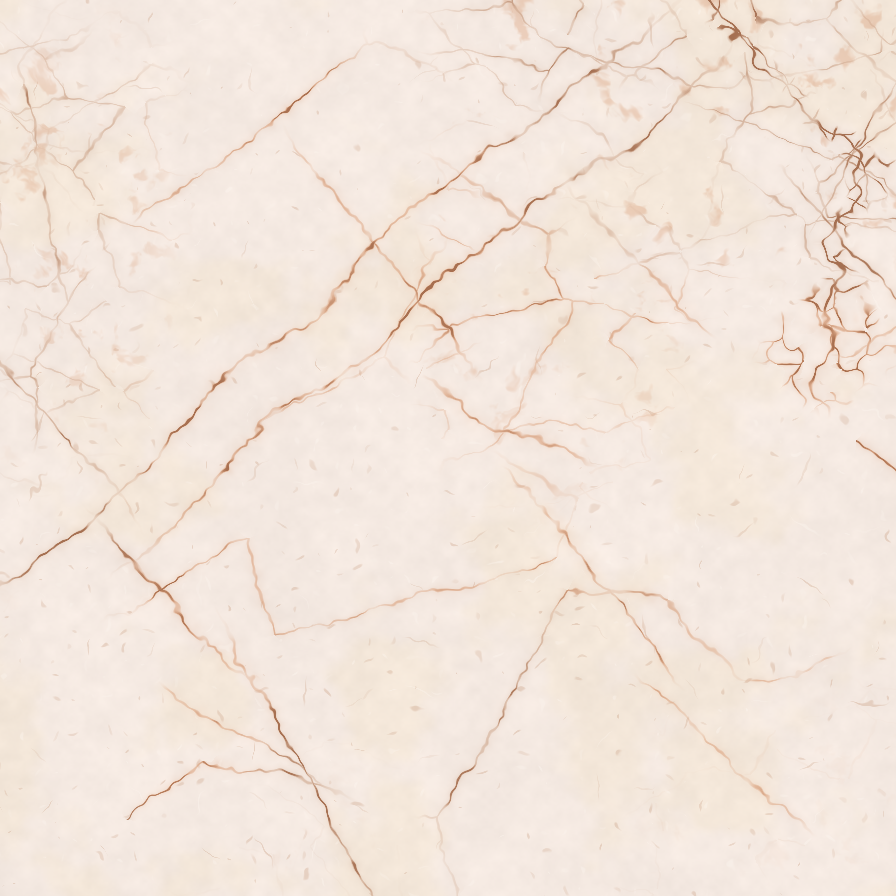
Give the GLSL for this texture, as a WebGL 1 fragment shader.

```glsl
precision highp float;
// Cream marble crossed by thin, crumbly, rust-brown veins.
// Trunks are warped segments, webs are warped Voronoi borders, and the crusty
// vein at upper right is a wavy path edged with small Voronoi curls.
uniform vec2 u_resolution;
const vec3 CREAM = vec3(0.96, 0.916, 0.886);
const vec3 WARM_CREAM = vec3(0.956, 0.906, 0.852);
const vec3 PALE_CHIP = vec3(0.99, 0.965, 0.94);
const vec3 TAN_VEIN = vec3(0.81, 0.66, 0.56);
const vec3 RUST_VEIN = vec3(0.62, 0.40, 0.28);
const vec3 ORANGE_STAIN = vec3(0.86, 0.64, 0.50);
const float VEIN_WIDTH = 0.0021;
const float HALO_SIZE = 0.0045;
const float HALO_STRENGTH = 0.24;
const float ROUGHNESS = 0.0045;
const float TRUNK_ANGLE = 0.71;

float hash(vec2 p) { return fract(sin(dot(p, vec2(127.1, 311.7))) * 43758.5453); }
vec2 hash2(vec2 p) { return vec2(hash(p), hash(p + 57.3)); }
mat2 rotation(float a) { return mat2(cos(a), -sin(a), sin(a), cos(a)); }

float noise(vec2 p) {
  vec2 i = floor(p), f = fract(p);
  f = f * f * (3.0 - 2.0 * f);
  return mix(mix(hash(i), hash(i + vec2(1, 0)), f.x),
             mix(hash(i + vec2(0, 1)), hash(i + vec2(1, 1)), f.x), f.y);
}
vec2 wobble(vec2 p) { return vec2(noise(p), noise(p + 31.4)) - 0.5; }

float fbm(vec2 p) {
  float sum = 0.0, amp = 0.53;
  for (int i = 0; i < 4; i++) {
    sum += amp * noise(p);
    p = p * 2.07 + 13.7;
    amp *= 0.5;
  }
  return sum;
}

// Bends at several scales give the veins their jagged wander.
vec2 warp(vec2 p) {
  vec2 shift = ROUGHNESS * wobble(p * 130.0);
  float freq = 5.0, amp = 0.034;
  for (int i = 0; i < 5; i++) {
    shift += amp * wobble(p * freq);
    freq *= 2.1;
    amp *= 0.54;
  }
  return p + shift;
}

// Distance to the nearest Voronoi border and a random value for that border.
vec2 cracks(vec2 p) {
  vec2 cell = floor(p), f = fract(p), nearest = vec2(0.0), home = vec2(0.0);
  float best = 8.0, border = 8.0, id = 0.0;
  for (int j = -1; j <= 1; j++) for (int i = -1; i <= 1; i++) {
    vec2 g = vec2(i, j), r = g + hash2(cell + g) - f;
    if (dot(r, r) < best) { best = dot(r, r); nearest = r; home = g; }
  }
  for (int j = -2; j <= 2; j++) for (int i = -2; i <= 2; i++) {
    vec2 g = home + vec2(i, j), r = g + hash2(cell + g) - f, across = r - nearest;
    if (dot(across, across) < 0.0001) continue;
    float d = dot(0.5 * (nearest + r), normalize(across));
    if (d < border) { border = d; id = hash(2.0 * cell + g + home); }
  }
  return vec2(border, id);
}

// Soft line with a faint stain around it.
float stroke(float d, float width) {
  float core = 1.0 - smoothstep(width * 0.2, width + 0.4 / u_resolution.y, d);
  return max(core, HALO_STRENGTH * exp(-d / HALO_SIZE));
}

// Segment given by centre, angle and half length, fading at its ends.
float trunk(vec2 p, vec2 centre, float angle, float halfLength) {
  vec2 q = rotation(angle) * (p - centre);
  return stroke(abs(q.y), VEIN_WIDTH) * (1.0 - smoothstep(0.6, 1.0, abs(q.x) / halfLength));
}

// Scattered short marks: x is coverage, y a random value for the mark.
vec2 flecks(vec2 p, float gridSize, float slimness) {
  vec2 grid = p * gridSize, id = floor(grid);
  vec2 q = rotation(6.3 * hash(id + 5.0)) * (fract(grid) - 0.4 - 0.2 * hash2(id + 8.0));
  float size = length(q * vec2(1.0, slimness)) / (0.1 + 0.26 * hash(id + 2.0));
  return vec2((1.0 - smoothstep(0.4, 1.0, size)) * step(0.55, hash(id)), hash(id + 3.0));
}

void main() {
  vec2 p = gl_FragCoord.xy / u_resolution.y, w = warp(p);
  float upper = smoothstep(0.35, 0.75, p.y), ink = 0.0;
  float fade = 0.2 + 0.5 * smoothstep(0.25, 0.7, noise(p * 11.0))
    + 0.6 * smoothstep(0.15, 0.85, noise(p * 65.0));

  // Two rising diagonals, then scattered falling veins.
  for (int i = 0; i < 11; i++) {
    float k = float(i), r = hash(vec2(k, 4.0));
    vec2 centre = vec2(fract(0.1 + 0.618 * k), 0.1 + 0.75 * fract(0.55 + 0.755 * k));
    float vein = i < 2
      ? trunk(w, vec2(0.33, 0.64) + k * vec2(0.14, 0.03), TRUNK_ANGLE, 0.6 - 0.12 * k)
      : trunk(w, centre, -0.6 - 0.6 * r, 0.12 + 0.12 * r) * (0.6 + 0.3 * r);
    ink = max(ink, vein);
  }

  // Webs from wide to fine; the finer ones gather in clusters, mostly high up.
  float cluster = smoothstep(0.32, 0.6, noise(p * 4.0 + 2.6)) * (0.15 + 0.85 * upper);
  for (int i = 0; i < 3; i++) {
    float k = float(i), scale = 3.8 + 4.5 * k;
    vec2 web = cracks(rotation(TRUNK_ANGLE - 0.5 * k) * w * scale * vec2(0.82, 1.2) + 7.0 - k);
    float broken = smoothstep(0.25, 0.5, noise(p * 7.0 + 3.0 * k));
    float present = smoothstep(0.0, 0.12, web.y - mix(0.5, 0.25, upper)) * broken;
    ink = max(ink, stroke(web.x / scale, VEIN_WIDTH * (0.9 - 0.1 * k)) * present
      * (i == 0 ? 0.45 + 0.35 * web.y : cluster * (0.85 - 0.15 * k)));
  }

  // Crusty curling vein at upper right.
  float path = 0.925 + 0.045 * exp(-pow((p.y - 0.81) / 0.05, 2.0)) - 0.9 * max(p.y - 0.84, 0.0)
    + 0.03 * (noise(p * 26.0) - 0.5) + 0.018 * (noise(p * 70.0) - 0.5);
  float offPath = abs(w.x - path) * 0.75;
  float reach = 0.017 + 0.05 * exp(-pow((p.y - 0.61) / 0.05, 2.0));
  vec2 curl = cracks(w * 30.0 + 0.7 * wobble(p * 45.0));
  float curls = stroke(curl.x / 30.0, VEIN_WIDTH * 0.8) * step(0.2, curl.y)
    * (1.0 - smoothstep(reach * 0.5, reach, offPath));
  float crust = max(stroke(offPath, VEIN_WIDTH), curls * 0.85);
  ink = max(ink, crust * smoothstep(0.53, 0.58, p.y)) * fade;

  // Cloudy, grained stone with faint chips and hairline scratches.
  vec3 color = mix(CREAM, WARM_CREAM, smoothstep(0.5, 0.68, fbm(p * 9.0 + 9.0)));
  color += 0.026 * (fbm(p * 13.0) - 0.5) + 0.04 * (fbm(p * 70.0) - 0.5);
  for (int i = 0; i < 2; i++) {
    float k = float(i);
    vec2 fleck = flecks(w + 0.006 * wobble(p * 90.0) + 0.37 * k, 46.0 - 30.0 * k, 2.6 + 10.0 * k);
    color = mix(color, mix(PALE_CHIP, TAN_VEIN, step(0.5, fleck.y)),
      fleck.x * (0.12 + 0.28 * fract(fleck.y * 7.0)));
  }

  // Small orange stains in the clusters, then the veins themselves.
  float stain = smoothstep(0.66, 0.8, fbm(w * 36.0)) * cluster;
  color = mix(color, ORANGE_STAIN, 0.4 * stain);
  vec3 veinTint = mix(TAN_VEIN, ORANGE_STAIN, smoothstep(0.4, 0.7, noise(p * 5.0 + 4.0)));
  color = mix(color, veinTint, clamp(ink * 1.2, 0.0, 1.0));
  color = mix(color, RUST_VEIN, 0.85 * smoothstep(0.5, 1.05, ink));
  gl_FragColor = vec4(color, 1.0);
}
```
